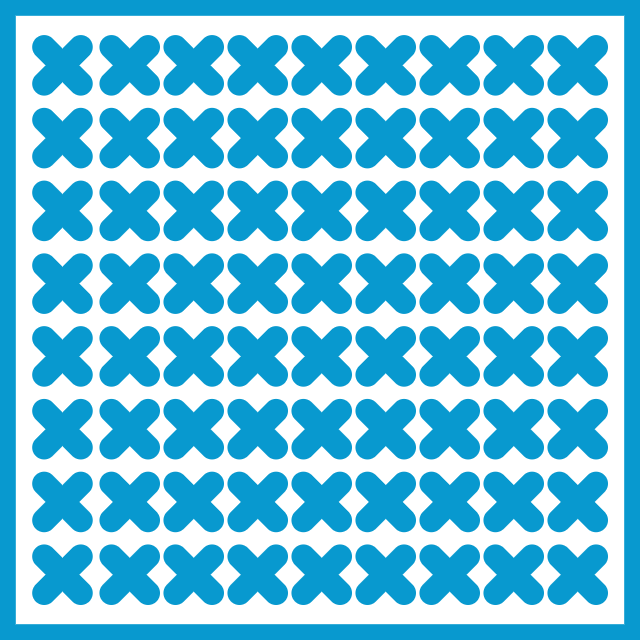
A WebGL 2 fragment shader for this pattern:

```glsl
#version 300 es
precision highp float;

uniform vec2 u_resolution;
out vec4 outColor;

#define BLUE vec3(0.03, 0.60, 0.81)
#define WHITE vec3(1.0)
#define GRID vec2(9.0, 8.0)
#define PITCH vec2(0.1, 0.1137)
#define LAST_CENTER vec2(0.9027, 0.8979)
#define FIRST_COLUMN_SHIFT -0.0051
#define ARM_REACH 0.0286
#define ARM_RADIUS 0.0187
#define BORDER 0.0247

// Distance to a diagonal cross with round ends
float crossDistance(vec2 p) {
  p = abs(p);
  float along = clamp((p.x + p.y) / (2.0 * ARM_REACH), 0.0, 1.0);
  return length(p - along * ARM_REACH) - ARM_RADIUS;
}

// Distance to the nearest cross of the bounded grid
float gridDistance(vec2 uv) {
  vec2 cell = clamp(round((uv - LAST_CENTER) / PITCH), 1.0 - GRID, vec2(0.0));
  vec2 center = LAST_CENTER + cell * PITCH;
  // The first column stands slightly apart
  if (cell.x < 1.5 - GRID.x) center.x += FIRST_COLUMN_SHIFT;
  return crossDistance(uv - center);
}

// Distance to the frame, negative inside its band
float frameDistance(vec2 uv) {
  vec2 q = abs(uv - 0.5);
  return 0.5 - BORDER - max(q.x, q.y);
}

void main() {
  float side = min(u_resolution.x, u_resolution.y);
  vec2 uv = (gl_FragCoord.xy - 0.5 * u_resolution) / side + 0.5;

  float d = min(gridDistance(uv), frameDistance(uv));
  float coverage = clamp(0.5 - d * side, 0.0, 1.0);
  outColor = vec4(mix(WHITE, BLUE, coverage), 1.0);
}
```
